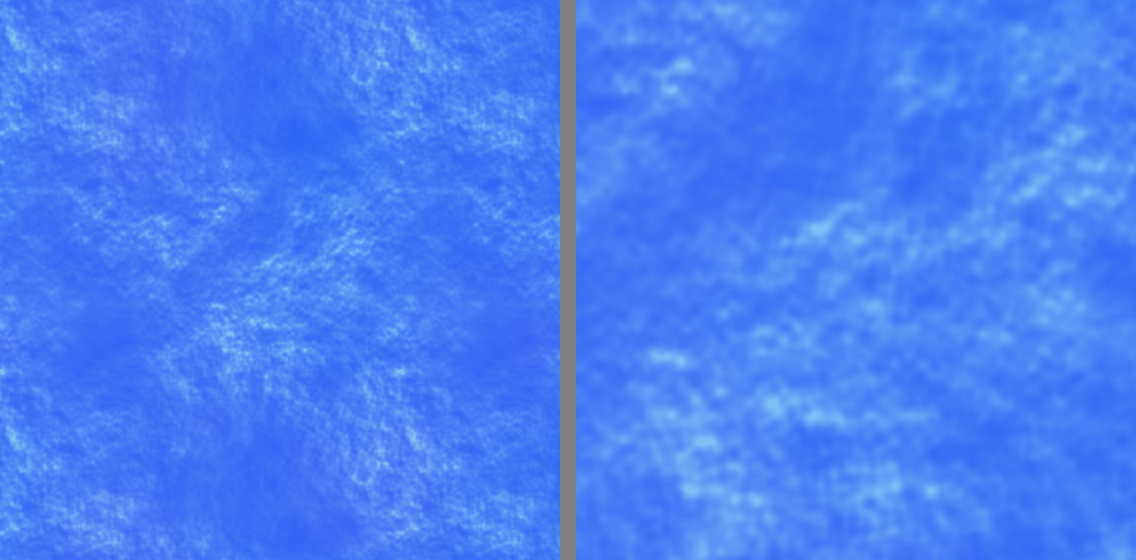
Left: the whole. Right: its middle third, enlarged.
Reproduce this texture procedurally as a Shadertoy shader.

```glsl
// Rippled blue water or ice: a repeating tile of soft bright patches, broken
// folds and fine crinkles. Folds and crinkles are height fields lit from a
// wandering side; the summed light is mapped through a skewed blue ramp.

const float TILES = 1.4;                       // tile repeats per canvas
const vec3 DEEP_BLUE = vec3(0.169, 0.345, 0.96);
const vec3 GLOW_STEP = vec3(0.098, 0.117, 0.0);
const vec3 VIOLET_SHIFT = vec3(0.011, -0.002, 0.0);
const float NOISE_SPREAD = 0.215;              // deviation of one noise octave

float hash(vec2 cell, float seed) {
    return fract(sin(dot(cell, vec2(127.1, 311.7)) + seed * 74.7) * 43758.5453);
}

// Value noise whose lattice wraps after the given number of cells.
float tiledNoise(vec2 p, float period, float seed) {
    vec2 cell = floor(p);
    vec2 f = fract(p);
    vec2 w = f * f * (3.0 - 2.0 * f);
    vec2 lo = mod(cell, period);
    vec2 hi = mod(cell + 1.0, period);
    float bottom = mix(hash(lo, seed), hash(vec2(hi.x, lo.y), seed), w.x);
    float top = mix(hash(vec2(lo.x, hi.y), seed), hash(hi, seed), w.x);
    return mix(bottom, top, w.y);
}

// Half-octave noise sum with mean 0 and deviation 1. Every other layer is
// turned by 45 degrees, which hides the lattice and still tiles.
float fbm(vec2 p, float freq, int layers, float gain, float seed) {
    vec2 turned = vec2(p.x + p.y, p.y - p.x);
    float sum = 0.0;
    float power = 0.0;
    float amp = 1.0;
    for (int i = 0; i < layers; i++) {
        bool odd = i % 2 == 1;
        vec2 q = odd ? turned : p;
        float layerSeed = seed + float(i);
        vec2 shift = vec2(hash(vec2(3.0, 5.0), layerSeed), hash(vec2(8.0, 2.0), layerSeed));
        sum += amp * (tiledNoise(q * freq + shift, freq, layerSeed) - 0.5);
        power += amp * amp;
        amp *= gain;
        if (odd) freq *= 2.0;
    }
    return sum / (NOISE_SPREAD * sqrt(power));
}

// Bends the plane so that features meander.
vec2 warp(vec2 p, float freq, float amount, float seed) {
    return p + amount * vec2(fbm(p, freq, 4, 0.6, seed), fbm(p, freq, 4, 0.6, seed + 9.0));
}

// Brightness of a height field lit from the side given by offset.
float relief(vec2 p, vec2 offset, float freq, int layers, float gain, float seed) {
    return fbm(p - offset, freq, layers, gain, seed)
         - fbm(p + offset, freq, layers, gain, seed);
}

void mainImage(out vec4 fragColor, in vec2 fragCoord) {
    vec2 uv = fragCoord / iResolution.y;
    vec2 p = uv * TILES;
    vec2 bent = warp(p, 3.0, 0.03, 3.0);

    // Broad bright patches, where the crinkles also stand out more
    float patches = fbm(bent, 3.0, 7, 0.74, 61.0);
    float roughness = mix(0.7, 1.4, smoothstep(-1.2, 1.7, patches));

    // The lit side wanders, so creases run from shallow to steep
    float angle = 0.75 + 0.55 * fbm(p, 2.0, 3, 0.6, 121.0);
    vec2 lightDir = vec2(cos(angle), sin(angle));

    // Light gathered from all scales
    float folds = relief(bent, lightDir * 0.016, 5.0, 5, 0.7, 21.0);
    float crinkles = relief(p, lightDir * 0.005, 12.0, 8, 0.8, 41.0);
    float speckle = fbm(p, 26.0, 6, 0.85, 141.0);
    float light = 0.62 * patches + 0.75 * folds
                + roughness * (0.7 * crinkles + 0.28 * speckle);

    // Skewed ramp: mostly deep blue with rare pale glints
    float glow = min(exp(0.45 * light), 3.4);
    vec3 color = DEEP_BLUE + GLOW_STEP * glow;

    // Slow drift between violet and cyan
    color += VIOLET_SHIFT * fbm(uv, 3.0, 4, 0.6, 95.0);

    fragColor = vec4(color, 1.0);
}
```
